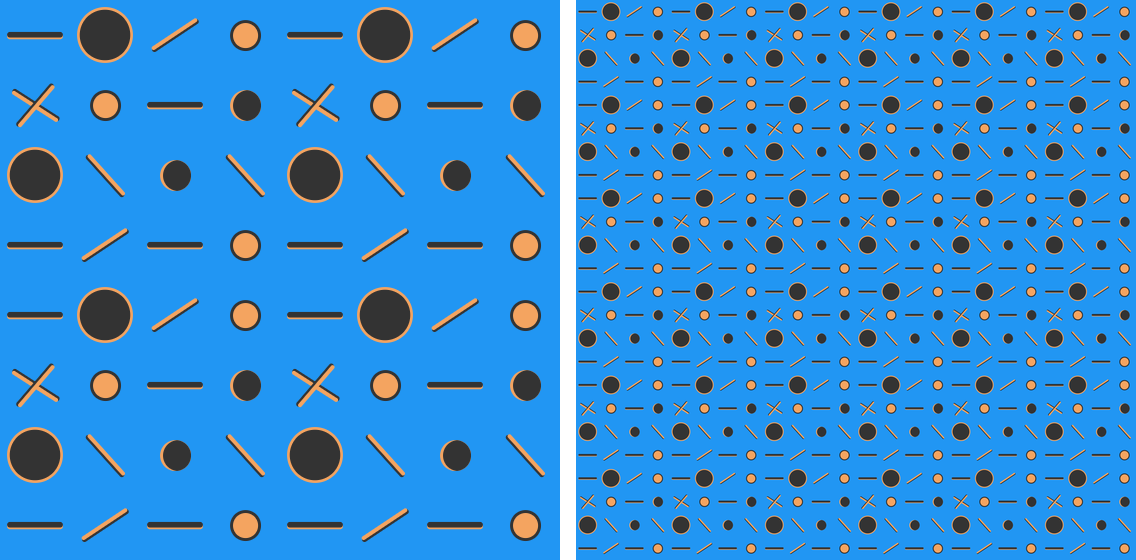
Left: one tile. Right: repeated 3 by 3.
A WebGL 2 fragment shader for this pattern:

```glsl
#version 300 es
precision highp float;
// Flat geometric motifs (bars, discs, moons, crosses) on an 8 x 8 grid of cells.
// A 4 x 4 layout of motif kinds repeats twice each way, so the canvas tiles;
// every motif is layered from capsule and circle distance functions.

uniform vec2 u_resolution;
out vec4 fragColor;

const float CELLS = 8.0;
const vec3 BLUE = vec3(0.129, 0.588, 0.953);
const vec3 DARK = vec3(0.200, 0.200, 0.200);
const vec3 ORANGE = vec3(0.957, 0.643, 0.376);

// Motif kinds
const int BAR = 0, BIG = 1, SLASH = 2, DOT = 3, CROSS = 4, MOON = 5, FALL = 6;

// Layout of one repeat, top row first
const int LAYOUT[16] = int[16](
    BAR,   BIG,   SLASH, DOT,
    CROSS, DOT,   BAR,   MOON,
    BIG,   FALL,  MOON,  FALL,
    BAR,   SLASH, BAR,   DOT);

const float HALF_LENGTH = 0.358;
const float SMALL_RADIUS = 0.221;

float circle(vec2 p, float radius) {
    return length(p) - radius;
}

// Horizontal capsule centred on the origin
float capsule(vec2 p, float halfLength, float radius) {
    return length(vec2(max(abs(p.x) - halfLength, 0.0), p.y)) - radius;
}

// Rotates the axes so that x runs along the given angle
vec2 alongAngle(vec2 p, float angle) {
    float c = cos(angle), s = sin(angle);
    return vec2(c * p.x + s * p.y, c * p.y - s * p.x);
}

// Lays a colour over the base with an edge one pixel soft
vec3 paint(vec3 base, vec3 colour, float dist, float pixel) {
    return mix(base, colour, clamp(0.5 - dist / pixel, 0.0, 1.0));
}

// Dark bar with a thin orange lower edge
vec3 paintBar(vec3 base, vec2 p, float pixel) {
    base = paint(base, ORANGE, capsule(p + vec2(0.0, 0.020), HALF_LENGTH, 0.041), pixel);
    return paint(base, DARK, capsule(p - vec2(0.0, 0.004), HALF_LENGTH, 0.040), pixel);
}

// Tilted stroke: orange on the left of its direction, dark on the right
vec3 paintStroke(vec3 base, vec2 p, float angle, float pixel) {
    vec2 q = alongAngle(p, angle);
    base = paint(base, DARK, capsule(q + vec2(0.0, 0.010), HALF_LENGTH, 0.036), pixel);
    return paint(base, ORANGE, capsule(q - vec2(0.0, 0.014), HALF_LENGTH, 0.028), pixel);
}

// Disc with a rim of another colour
vec3 paintDisc(vec3 base, vec2 p, float radius, float rim, vec3 rimColour, vec3 fill, float pixel) {
    base = paint(base, rimColour, circle(p, radius), pixel);
    return paint(base, fill, circle(p, radius - rim), pixel);
}

// Dark lens leaving an orange crescent on the left
vec3 paintMoon(vec3 base, vec2 p, float pixel) {
    float disc = circle(p, SMALL_RADIUS);
    float shade = circle(p - vec2(0.042, 0.0), SMALL_RADIUS);
    base = paint(base, ORANGE, disc, pixel);
    return paint(base, DARK, max(disc, shade), pixel);
}

vec3 paintMotif(vec3 base, int kind, vec2 p, float pixel) {
    vec2 nudged = p - vec2(0.008, -0.008);
    if (kind == BAR) return paintBar(base, p, pixel);
    if (kind == BIG) return paintDisc(base, p, 0.399, 0.038, ORANGE, DARK, pixel);
    if (kind == DOT) return paintDisc(base, nudged, SMALL_RADIUS, 0.042, DARK, ORANGE, pixel);
    if (kind == MOON) return paintMoon(base, nudged, pixel);
    if (kind == SLASH) return paintStroke(base, p, 0.588, pixel);
    if (kind == FALL) return paintStroke(base, nudged, -0.838, pixel);
    // Cross: shallow falling stroke below, steep rising stroke on top
    base = paintStroke(base, nudged, 2.570, pixel);
    return paintStroke(base, nudged, 4.005, pixel);
}

void main() {
    vec2 grid = gl_FragCoord.xy / u_resolution * CELLS;
    ivec2 cell = ivec2(floor(grid)) % 4;
    int kind = LAYOUT[(3 - cell.y) * 4 + cell.x];
    float pixel = CELLS / min(u_resolution.x, u_resolution.y);
    fragColor = vec4(paintMotif(BLUE, kind, fract(grid) - 0.5, pixel), 1.0);
}
```
